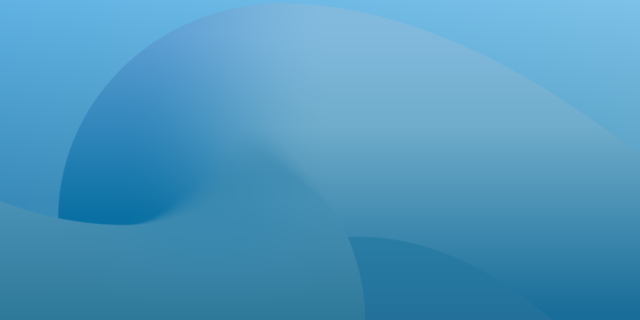
A WebGL 1 fragment shader for this background:

```glsl
precision highp float;

uniform vec2 u_resolution;

// Colours
const vec3 SKY_TOP_LEFT = vec3(0.38, 0.70, 0.89);
const vec3 SKY_TOP_RIGHT = vec3(0.49, 0.76, 0.91);
const vec3 SKY_LOW_LEFT = vec3(0.22, 0.54, 0.72);
const vec3 SKY_LOW_RIGHT = vec3(0.33, 0.61, 0.75);
const vec3 WAVE_PALE = vec3(0.51, 0.73, 0.87);
const vec3 WAVE_MID = vec3(0.43, 0.67, 0.79);
const vec3 WAVE_DEEP = vec3(0.10, 0.43, 0.60);
const vec3 CURL_LIGHT = vec3(0.36, 0.62, 0.83);
const vec3 CURL_DEEP = vec3(0.04, 0.44, 0.64);
const vec3 SWELL_HIGH = vec3(0.16, 0.49, 0.645);
const vec3 SWELL_LOW = vec3(0.135, 0.44, 0.605);
const vec3 FRONT_HIGH = vec3(0.29, 0.57, 0.71);
const vec3 FRONT_LOW = vec3(0.18, 0.47, 0.60);
const vec3 FRONT_BLUE = vec3(0.21, 0.53, 0.69);

// Shapes, in a space two units wide and one unit high
const vec2 CURL_CENTER = vec2(0.885, 0.318);
const vec2 CURL_RADIUS = vec2(0.703, 0.672);
const float BACK_SLOPE = 0.389;
const float BACK_POWER = 1.87;
const vec2 SWELL_PEAK = vec2(1.12, 0.26);
const float SWELL_BEND = 0.71;
const vec2 TROUGH = vec2(0.39, 0.297);
const float TROUGH_BEND = 0.495;
const float FRONT_BASE = 1.141;
const float FRONT_BEND = 0.806;
const float TOP_BLUR = 0.30;
const float SIDE_BLUR = 0.14;

// Coverage of the negative side of a signed distance
float fill(float d, float px) {
  return 1.0 - smoothstep(-px, px, d);
}

// Round curl on the left, long falling back on the right
float bigWaveDistance(vec2 p) {
  vec2 q = p - CURL_CENTER;
  float curl = (length(q / CURL_RADIUS) - 1.0) * CURL_RADIUS.y;
  float run = max(q.x, 0.0);
  float back = q.y - CURL_RADIUS.y + BACK_SLOPE * pow(run, BACK_POWER);
  float slope = BACK_SLOPE * BACK_POWER * pow(run, BACK_POWER - 1.0);
  return q.x < 0.0 ? curl : back / sqrt(1.0 + slope * slope);
}

vec3 skyColor(vec2 p) {
  float across = p.x * 0.5;
  vec3 top = mix(SKY_TOP_LEFT, SKY_TOP_RIGHT, across);
  vec3 low = mix(SKY_LOW_LEFT, SKY_LOW_RIGHT, across);
  return mix(low, top, clamp((p.y - 0.37) / 0.63, 0.0, 1.0));
}

vec3 bigWaveColor(vec2 p) {
  vec3 body = mix(WAVE_DEEP, WAVE_MID, clamp((p.y - 0.03) / 0.57, 0.0, 1.0));
  body = mix(body, WAVE_PALE, smoothstep(0.52, 0.98, p.y));
  vec3 curl = mix(CURL_DEEP, CURL_LIGHT, clamp((p.y - 0.33) / 0.56, 0.0, 1.0));
  return mix(curl, body, smoothstep(0.38, 1.04, p.x));
}

vec3 frontColor(vec2 p) {
  vec3 color = mix(FRONT_LOW, FRONT_HIGH, clamp(p.y / 0.37, 0.0, 1.0));
  float offset = (p.x - 0.65) / 0.32;
  float tint = exp(-offset * offset) * smoothstep(0.0, 0.35, p.y);
  return mix(color, FRONT_BLUE, 0.7 * tint);
}

// The front edges are crisp at both ends and dissolve into the curl
float frontCover(vec2 p, float px) {
  float reach = p.x - TROUGH.x;
  float top = p.y - TROUGH.y - TROUGH_BEND * reach * reach;
  float topBlur = px + TOP_BLUR * smoothstep(0.40, 0.88, p.x);
  float side = p.x - FRONT_BASE + FRONT_BEND * p.y * p.y;
  float sideBlur = px + SIDE_BLUR * smoothstep(0.30, 0.58, p.y);
  return (1.0 - smoothstep(-px, topBlur, top))
       * (1.0 - smoothstep(-sideBlur, px, side));
}

void main() {
  vec2 p = gl_FragCoord.xy / u_resolution * vec2(2.0, 1.0);
  float px = 1.0 / u_resolution.y;

  // Sky and big wave
  vec3 color = skyColor(p);
  color = mix(color, bigWaveColor(p), fill(bigWaveDistance(p), px));

  // Low swell on the right
  float run = p.x - SWELL_PEAK.x;
  float swell = p.y - SWELL_PEAK.y + SWELL_BEND * run * run;
  vec3 swellColor = mix(SWELL_LOW, SWELL_HIGH, clamp(p.y / SWELL_PEAK.y, 0.0, 1.0));
  color = mix(color, swellColor, fill(swell, px));

  // Front wave
  color = mix(color, frontColor(p), frontCover(p, px));
  gl_FragColor = vec4(color, 1.0);
}
```
